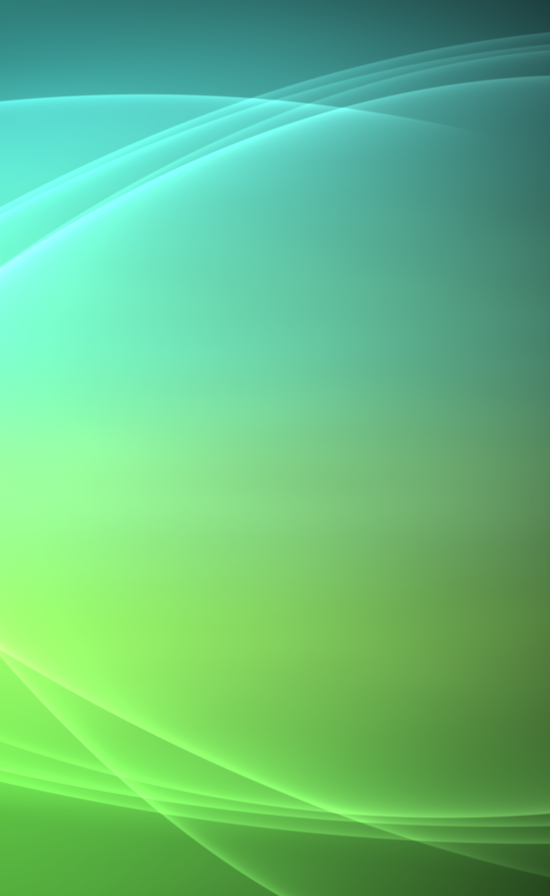
A WebGL 1 fragment shader for this background:

```glsl
precision highp float;
// Teal to lime backdrop with soft light and thin luminous arcs sweeping across the top and bottom.
uniform vec2 u_resolution;

vec2 gradientAt(vec2 cell) {
    float angle = 6.2832 * fract(sin(dot(cell, vec2(127.1, 311.7))) * 43758.5);
    return vec2(cos(angle), sin(angle));
}

float gradientNoise(vec2 p) {
    vec2 i = floor(p), f = fract(p);
    vec2 w = f * f * f * (f * (f * 6.0 - 15.0) + 10.0);
    vec2 e = vec2(1.0, 0.0);
    float low = mix(dot(gradientAt(i), f), dot(gradientAt(i + e), f - e), w.x);
    float high = mix(dot(gradientAt(i + e.yx), f - e.yx),
                     dot(gradientAt(i + 1.0), f - 1.0), w.x);
    return mix(low, high, w.y);
}

// Parabolic arc: a crisp edge with light fading away on one side.
// curve holds the polynomial coefficients; side is 1 for light below, -1 for above.
float arc(vec2 p, vec3 curve, float side, float rim, float glow, float reach) {
    float slope = (curve.y + 2.0 * curve.z * p.x) * u_resolution.y / u_resolution.x;
    float height = curve.x + p.x * (curve.y + curve.z * p.x);
    float d = side * (p.y - height) / sqrt(1.0 + slope * slope);
    float edge = smoothstep(-0.0016, 0.0016, d);
    d = max(d, 0.0);
    return edge * (rim * exp(-d / 0.006) + glow * exp(-d / reach));
}

vec3 hueAt(float t) {
    vec3 c = mix(vec3(0.36, 0.97, 0.94), vec3(0.47, 1.0, 0.80), smoothstep(0.05, 0.38, t));
    c = mix(c, vec3(0.60, 1.0, 0.60), smoothstep(0.36, 0.56, t));
    c = mix(c, vec3(0.60, 1.0, 0.41), smoothstep(0.54, 0.72, t));
    return mix(c, vec3(0.48, 1.0, 0.35), smoothstep(0.72, 0.92, t));
}

void main() {
    // Both axes span 0 to 1, with y measured down from the top
    vec2 p = gl_FragCoord.xy / u_resolution;
    p.y = 1.0 - p.y;

    // Broad light from the left, dimmed at the top and bottom
    float offset = p.y - 0.52;
    float light = 1.02 - 0.49 * pow(p.x, 1.5) - 0.9 * offset * offset;
    light *= mix(0.65, 1.0, smoothstep(0.0, 0.22, p.y + 0.15 * p.x));
    light *= 1.0 - 0.16 * smoothstep(0.0, 0.06, p.y - 0.86 - 0.07 * p.x);

    // Faint horizontal streaks
    float streaks = gradientNoise(p * vec2(1.6, 9.0) + 3.0)
                  + 0.5 * gradientNoise(p * vec2(3.0, 24.0) + 17.0);
    light *= 1.0 + 0.045 * streaks * (0.4 + p.x);

    // Upper arcs, lit from below
    float top = arc(p, vec3(0.232, -0.328, 0.132), 1.0, 0.13, 0.06, 0.025);
    top += arc(p, vec3(0.240, -0.323, 0.1325), 1.0, 0.10, 0.04, 0.025);
    top += arc(p, vec3(0.298, -0.431, 0.189), 1.0, 0.10, 0.04, 0.03);
    top += arc(p, vec3(0.2995, -0.408, 0.193), 1.0, 0.14, 0.13, 0.045);
    top *= 1.0 - 0.35 * p.x;
    top += arc(p, vec3(0.1133, -0.0602, 0.1146), 1.0, 0.13, 0.12, 0.05)
         * (1.0 - smoothstep(0.45, 0.93, p.x));

    // Lower arcs: two falling sweeps and three shallow ones, lit from above
    float bottom = arc(p, vec3(0.725, 0.370, -0.116), -1.0, 0.13, 0.09, 0.04)
                 * (1.0 - 0.6 * smoothstep(0.5, 1.0, p.x));
    bottom += arc(p, vec3(0.732, 0.700, -0.340), -1.0, 0.15, 0.06, 0.03);
    bottom += arc(p, vec3(0.827, 0.211, -0.130), -1.0, 0.10, 0.13 * p.x, 0.04);
    bottom += arc(p, vec3(0.8594, 0.1386, -0.076), -1.0, 0.11, 0.05, 0.02);
    bottom += arc(p, vec3(0.872, 0.1426, -0.073), -1.0, 0.11, 0.05, 0.02);

    // Arcs brighten the local hue and wash it slightly toward white
    float shine = top + bottom;
    vec3 color = hueAt(p.y) * (light + 0.9 * shine) + 0.3 * shine;

    // Shadowed tones lose saturation toward the right
    color = mix(color, vec3(dot(color, vec3(0.3, 0.6, 0.1))), 0.14 * p.x);
    gl_FragColor = vec4(clamp(color, 0.0, 1.0), 1.0);
}
```
